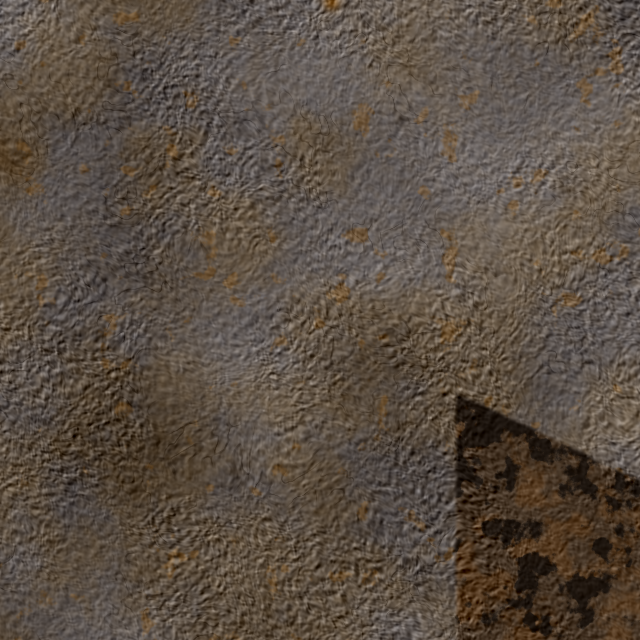
This texture is drawn by a WebGL 2 fragment shader. Its source:

```glsl
#version 300 es
precision highp float;
// Worn grey-brown stone with fine embossed grain, broken hairline cracks and
// cool and warm stains, plus a dark, blotched wedge in the lower right corner.
// Layered value noise gives the tone; its slope toward the light gives relief.

uniform vec2 u_resolution;
out vec4 fragColor;

const vec3 STONE = vec3(0.374, 0.333, 0.297);
const vec3 COOL_SHIFT = vec3(-0.012, 0.000, 0.022);
const vec3 WARM_SHIFT = vec3(0.014, -0.002, -0.030);
const vec3 RUST = vec3(0.50, 0.32, 0.10);
const vec3 WEDGE_BROWN = vec3(0.265, 0.200, 0.140);
const vec3 WEDGE_RUST = vec3(0.330, 0.225, 0.125);
const vec3 SOOT = vec3(0.085, 0.058, 0.038);

const float GRAIN_SCALE = 135.0;   // grains across the canvas
const float GRAIN_DEPTH = 0.31;
const float CLOUD_DEPTH = 0.20;
const float CRACK_SCALE = 62.0;
const float CRACK_DEPTH = 0.075;
const vec2 LIGHT_STEP = vec2(-0.42, 0.50); // in grains

const vec2 WEDGE_TIP = vec2(0.712, 0.385);
const float WEDGE_SLOPE = -0.486;

float hash(vec2 p) {
    return fract(sin(dot(p, vec2(127.1, 311.7))) * 43758.55);
}

float noise(vec2 p) {
    vec2 cell = floor(p);
    vec2 f = fract(p);
    f = f * f * (3.0 - 2.0 * f);
    float low = mix(hash(cell), hash(cell + vec2(1.0, 0.0)), f.x);
    float high = mix(hash(cell + vec2(0.0, 1.0)), hash(cell + 1.0), f.x);
    return mix(low, high, f.y);
}

float fbm(vec2 p) {
    float sum = 0.0;
    float weight = 0.5;
    for (int i = 0; i < 5; i++) {
        sum += weight * noise(p);
        p = mat2(1.6, 1.2, -1.2, 1.6) * p + 17.3;
        weight *= 0.5;
    }
    return sum / 0.96875;
}

// Coarse and fine grain, summed as a height field.
float grainHeight(vec2 p) {
    vec2 turned = mat2(0.8, 0.6, -0.6, 0.8) * p;
    return 0.62 * noise(p) + 0.38 * noise(turned * 1.9 + 41.0);
}

// Soft elliptical smudge, 1 at its centre.
float smudge(vec2 p, vec2 centre, vec2 radius) {
    vec2 d = (p - centre) / radius;
    return exp(-dot(d, d));
}

void main() {
    vec2 uv = gl_FragCoord.xy / u_resolution;
    vec2 warp = vec2(fbm(uv * 9.0), fbm(uv * 9.0 + 53.0)) - 0.5;

    // Relief, stronger in rough areas
    vec2 g = uv * GRAIN_SCALE + warp * 6.0;
    float relief = grainHeight(g) - grainHeight(g + LIGHT_STEP);
    float rough = mix(0.65, 1.4, smoothstep(0.35, 0.65, fbm(uv * 7.0 + 8.0)));
    float grain = relief * rough * GRAIN_DEPTH;
    grain += (noise(uv * 240.0 + 90.0) - 0.5) * 0.06;

    // Broken hairline cracks
    float ridge = abs(noise(uv * CRACK_SCALE + warp * 5.0 + 31.0) - 0.5);
    float crackMask = smoothstep(0.50, 0.66, fbm(uv * 16.0 + 77.0));
    float crack = (1.0 - smoothstep(0.02, 0.09, ridge)) * crackMask;

    // Broad tone and stains
    float tone = (fbm(uv * 5.0 + 3.0) - 0.5) * CLOUD_DEPTH;
    vec2 soft = uv + warp * 0.12;
    tone -= 0.050 * smudge(soft, vec2(0.19, 0.32), vec2(0.17, 0.07));
    tone -= 0.030 * smudge(soft, vec2(0.56, 0.40), vec2(0.07, 0.13));
    tone += 0.022 * smudge(soft, vec2(0.85, 0.75), vec2(0.30, 0.25));
    float hue = smoothstep(0.32, 0.68, fbm(uv * 8.0 + 61.0));
    hue += (noise(uv * 95.0 + 12.0) - 0.5) * 0.5;
    vec3 colour = STONE + mix(COOL_SHIFT, WARM_SHIFT, hue);
    colour += tone + grain - crack * CRACK_DEPTH;

    // Rust specks and edge stains
    float speck = smoothstep(0.67, 0.78, fbm(uv * 30.0 + 19.0));
    colour = mix(colour, RUST + grain, speck * 0.4);
    float rustDrop = smudge(uv + warp * 0.01, vec2(0.517, 0.995), vec2(0.013));
    colour = mix(colour, RUST + grain, rustDrop * 0.85);
    float edgeStain = smudge(soft, vec2(0.0, 0.75), vec2(0.06, 0.025));
    colour = mix(colour, RUST * 0.6 + grain, edgeStain * 0.5);

    // Dark wedge: upright left side, sloping ragged top
    float top = WEDGE_TIP.y + WEDGE_SLOPE * (uv.x - WEDGE_TIP.x);
    float topDepth = top - uv.y + warp.y * 0.025;
    float sideDepth = uv.x - WEDGE_TIP.x + warp.x * 0.006;
    float wedge = smoothstep(-0.004, 0.006, min(topDepth, sideDepth));

    float mottle = smoothstep(0.42, 0.64, fbm(uv * 22.0 + 37.0));
    vec3 wedgeColour = mix(WEDGE_BROWN, WEDGE_RUST, mottle);
    wedgeColour += grain * 1.1 + tone * 0.6;
    float sootBias = 0.13 * exp(-max(topDepth, 0.0) * 22.0)
                   + 0.06 * exp(-max(sideDepth, 0.0) * 30.0);
    float soot = smoothstep(0.53, 0.65, fbm(uv * 34.0 + 5.0) + sootBias);
    wedgeColour = mix(wedgeColour, SOOT + grain * 0.35, soot * 0.88);

    colour = mix(colour, wedgeColour, wedge);
    fragColor = vec4(clamp(colour, 0.0, 1.0), 1.0);
}
```
